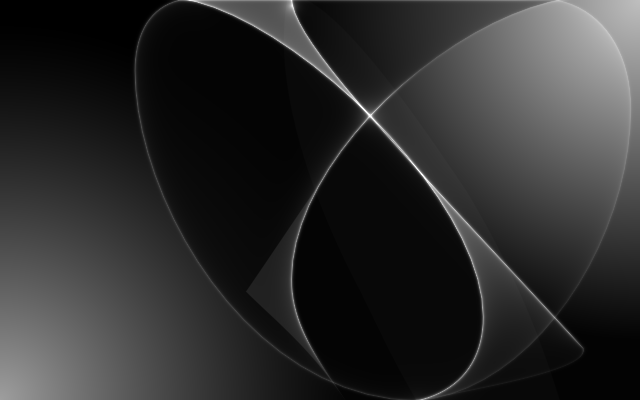
This background is drawn by a Shadertoy shader. Its source:

```glsl
// Draws translucent grey ribbons with bright edges looping over two corner glows.

const float ASPECT = 1.6;
const int STEPS = 20;               // segments per cubic
const float CORE_WIDTH = 0.0023;    // bright thread along each edge
const float HALO_WIDTH = 0.022;     // soft light on the ribbon side
const vec2 LEFT_LIGHT = vec2(0.0, 0.0);
const vec2 RIGHT_LIGHT = vec2(1.6, 1.0);
const vec2 CROSSING = vec2(0.925, 0.712);
const float LEFT_POWER = 0.62, LEFT_REACH = 0.95;
const float RIGHT_POWER = 0.80, RIGHT_REACH = 0.85;
const float INNER_TONE = 0.014;
const float WEDGE_TONE = 0.085;
const float RIBBON_TONE = 0.31;
const float VEIL_TONE = 0.018;

vec2 cubic(vec2 a, vec2 b, vec2 c, vec2 d, float t) {
    float s = 1.0 - t;
    return s * s * s * a + 3.0 * s * s * t * b + 3.0 * s * t * t * c + t * t * t * d;
}

// Signed distance to two joined cubics; positive on the right side.
float strand(vec2 p, vec2 a, vec2 b, vec2 c, vec2 d, vec2 e, vec2 f, vec2 g) {
    float nearest = 1e5, side = -1.0;
    vec2 from = a;
    for (int i = 1; i <= 2 * STEPS; i++) {
        float t = float(i) / float(STEPS);
        vec2 to = t <= 1.0 ? cubic(a, b, c, d, t) : cubic(d, e, f, g, t - 1.0);
        vec2 along = to - from, rel = p - from;
        vec2 gap = rel - along * clamp(dot(rel, along) / dot(along, along), 0.0, 1.0);
        nearest = min(nearest, dot(gap, gap));
        if ((from.y > p.y) != (to.y > p.y) && rel.x > along.x * rel.y / along.y) side = -side;
        from = to;
    }
    return side * sqrt(nearest);
}

// Corner light fading to zero at its reach.
float cornerLight(vec2 p, vec2 center, float power, float reach, float falloff) {
    return power * pow(max(1.0 - length(p - center) / reach, 0.0), falloff);
}

float rightOf(float d) {
    float aa = 0.75 / iResolution.y;
    return smoothstep(-aa, aa, d);
}

// Thin thread plus a halo on the positive side.
float edgeLight(float d, float halo) {
    return exp(-abs(d) / CORE_WIDTH) + halo * rightOf(d) * exp(-abs(d) / HALO_WIDTH);
}

void mainImage(out vec4 fragColor, in vec2 fragCoord) {
    vec2 p = fragCoord / iResolution.xy * vec2(ASPECT, 1.0);

    // Outer loop, left and right
    float outerL = strand(p, vec2(0.490, 1.004), vec2(0.385, 1.004), vec2(0.3375, 0.927),
        vec2(0.3375, 0.823), vec2(0.3375, 0.510), vec2(0.615, 0.004), vec2(1.042, -0.002));
    float outerR = strand(p, vec2(1.354, 1.004), vec2(1.490, 1.0), vec2(1.577, 0.885),
        vec2(1.577, 0.729), vec2(1.577, 0.396), vec2(1.333, 0.021), vec2(1.042, -0.002));
    // Diagonal ribbon, lower and upper edge
    float ribbonL = strand(p, vec2(0.448, 1.004), vec2(0.719, 0.969), vec2(1.208, 0.510),
        vec2(1.208, 0.208), vec2(1.208, 0.094), vec2(1.146, 0.021), vec2(1.042, -0.002));
    float ribbonR = strand(p, vec2(0.729, 1.006), vec2(0.729, 0.896), vec2(1.021, 0.604),
        vec2(1.458, 0.129), vec2(1.471, 0.083), vec2(1.292, 0.046), vec2(1.042, -0.002));
    // Crossing sweep and the wedge folded behind it
    float sweep = strand(p, vec2(1.417, 1.004), vec2(1.125, 0.958), vec2(0.729, 0.604),
        vec2(0.729, 0.302), vec2(0.729, 0.188), vec2(0.792, 0.104), vec2(0.865, -0.002));
    float wedge = strand(p, vec2(0.923, 0.712), vec2(0.823, 0.583), vec2(0.708, 0.406),
        vec2(0.615, 0.271), vec2(0.688, 0.198), vec2(0.771, 0.135), vec2(0.865, -0.002));
    // Faint veil
    float veilL = strand(p, vec2(0.719, 1.004), vec2(0.677, 0.792), vec2(0.781, 0.500),
        vec2(0.896, 0.281), vec2(0.938, 0.198), vec2(0.979, 0.104), vec2(1.042, -0.002));
    float veilR = strand(p, vec2(0.760, 1.004), vec2(0.875, 0.948), vec2(1.042, 0.708),
        vec2(1.167, 0.521), vec2(1.292, 0.313), vec2(1.354, 0.146), vec2(1.400, -0.002));

    // Layered fills, left to right
    float leftGlow = cornerLight(p, LEFT_LIGHT, LEFT_POWER, LEFT_REACH, 1.4);
    float rightGlow = cornerLight(p, RIGHT_LIGHT, RIGHT_POWER, RIGHT_REACH, 1.1);
    float inSweep = rightOf(sweep), beyond = rightOf(outerR);
    float tone = mix(leftGlow, 0.016 + 0.25 * leftGlow, rightOf(outerL));
    tone += WEDGE_TONE * rightOf(wedge) * (1.0 - inSweep);
    tone = mix(tone, INNER_TONE, inSweep);
    float ribbon = RIBBON_TONE * mix(0.12, 1.0, smoothstep(0.02, 0.55, p.y));
    tone = mix(tone, ribbon * mix(1.0, 0.6, beyond), rightOf(ribbonL));
    float light = 0.012 + rightGlow * mix(0.6, 1.0, inSweep) * mix(1.0, 0.92, beyond);
    tone = mix(tone, light, rightOf(ribbonR));
    tone += VEIL_TONE * rightOf(veilL) * (1.0 - rightOf(veilR));

    // Edge threads
    float sweepFade = mix(0.5, 0.12, smoothstep(0.70, 0.85, p.y)) * smoothstep(0.0, 0.2, p.y);
    float tipFade = mix(0.06, 0.48, smoothstep(0.10, 0.17, p.y));
    tone += mix(0.16, 0.26, smoothstep(0.3, 0.9, p.y)) * edgeLight(outerL, 0.25);
    tone += 0.09 * edgeLight(-outerR, 0.4);
    tone += 0.52 * edgeLight(ribbonL, 0.16);
    tone += tipFade * edgeLight(-ribbonR, 0.14);
    tone += sweepFade * edgeLight(-sweep, 0.22);

    // Top rim, curl and crossing highlights
    float rim = smoothstep(0.40, 0.52, p.x) * (1.0 - smoothstep(1.28, 1.45, p.x));
    tone += 0.35 * rim * exp(-(1.0 - p.y) / CORE_WIDTH);
    tone += 0.35 * exp(-length(p - vec2(0.729, 0.985)) / 0.012);
    tone += 0.18 * exp(-length(p - CROSSING) / 0.018);

    fragColor = vec4(vec3(clamp(tone, 0.0, 1.0)), 1.0);
}
```
